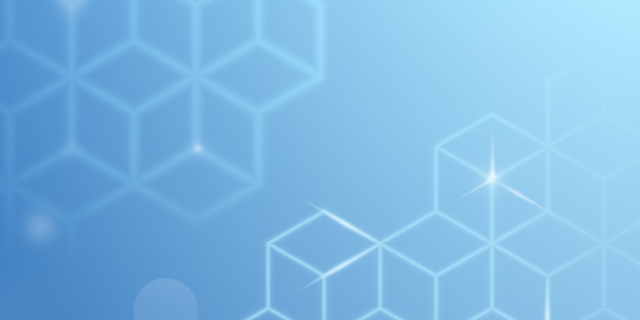
A Shadertoy shader for this background:

```glsl
const float PI = 3.14159265;
const vec3 SKY_LOW_LEFT = vec3(0.24, 0.49, 0.745);
const vec3 SKY_LOW_RIGHT = vec3(0.55, 0.765, 0.91);
const vec3 SKY_TOP_LEFT = vec3(0.32, 0.575, 0.815);
const vec3 SKY_TOP_RIGHT = vec3(0.69, 0.915, 1.0);
const vec3 SHARP_LINE = vec3(0.66, 0.89, 0.98);
const vec3 SOFT_LINE = vec3(0.060, 0.075, 0.052);
const vec3 HAZE = vec3(0.68, 0.80, 0.93);
const vec3 SPARK = vec3(0.89, 0.96, 1.0);

float segmentDistance(vec2 p, vec2 a, vec2 b) {
    vec2 d = b - a;
    float h = clamp(dot(p - a, d) / dot(d, d), 0.0, 1.0);
    return length(p - a - h * d);
}

vec2 hexCorner(int k, float size) {
    float angle = PI * (0.5 + float(k) / 3.0);
    return size * vec2(cos(angle), sin(angle));
}

// Hexagon outline with three spokes, seen as a wire cube
float cubeDistance(vec2 p, float size, int spokeParity) {
    float d = 1e3;
    for (int k = 0; k < 6; k++) {
        vec2 corner = hexCorner(k, size);
        d = min(d, segmentDistance(p, corner, hexCorner(k + 1, size)));
        if (k % 2 == spokeParity) d = min(d, segmentDistance(p, vec2(0.0), corner));
    }
    return d;
}

// One row of cubes; odd rows shift by half a cell
float rowDistance(vec2 p, float size, int row, int first, int last, int spokeParity) {
    float d = 1e3;
    float shift = 0.5 * float(abs(row) % 2);
    for (int i = first; i <= last; i++) {
        vec2 center = size * vec2(sqrt(3.0) * (float(i) + shift), 1.5 * float(row));
        d = min(d, cubeDistance(p - center, size, spokeParity));
    }
    return d;
}

float gaussian(float d, float width) {
    return exp(-d * d / (width * width));
}

// Tapered ray from a to b, brightest at the fraction peak
float streak(vec2 p, vec2 a, vec2 b, float peak, float width) {
    vec2 d = b - a;
    float h = clamp(dot(p - a, d) / dot(d, d), 0.0, 1.0);
    float taper = min(h / max(peak, 0.001), (1.0 - h) / max(1.0 - peak, 0.001));
    taper = clamp(taper, 0.0, 1.0);
    return taper * gaussian(length(p - a - h * d), width * (0.35 + 0.65 * taper));
}

vec3 skyColor(vec2 uv) {
    float u = 1.0 - pow(1.0 - clamp(uv.x, 0.0, 1.0), 1.42);
    return mix(mix(SKY_LOW_LEFT, SKY_LOW_RIGHT, u), mix(SKY_TOP_LEFT, SKY_TOP_RIGHT, u), uv.y);
}

void mainImage(out vec4 fragColor, in vec2 fragCoord) {
    vec2 uv = fragCoord / iResolution.xy;
    vec2 p = vec2(2.0 * uv.x, uv.y);
    vec3 color = skyColor(uv);

    // Blurred cubes, upper left
    float softD = 1e3;
    for (int row = -1; row <= 1; row++) {
        softD = min(softD, rowDistance(p - vec2(0.224, 0.536), 0.2245, row, -1, min(1, 2 * row + 1), 0));
    }
    float softFade = smoothstep(0.12, 0.55, p.y) * mix(0.65, 1.0, smoothstep(0.0, 0.35, p.x));
    color += SOFT_LINE * softFade * gaussian(softD, 0.018);

    // Crisp cubes, lower right
    float sharpD = 1e3;
    for (int row = -1; row <= 2; row++) {
        sharpD = min(sharpD, rowDistance(p - vec2(1.013, 0.138), 0.202, row, row, 3, 1));
    }
    float visible = max(smoothstep(1.69, 1.705, p.x), 1.0 - smoothstep(0.642, 0.654, p.y));
    visible *= 1.0 - smoothstep(0.85, 0.88, p.y);
    visible *= mix(1.0, 0.45, smoothstep(1.55, 1.92, p.x));
    float line = 0.58 * gaussian(sharpD, 0.0065) + 0.20 * gaussian(sharpD, 0.015);
    color = mix(color, SHARP_LINE, visible * line);

    // Pale disc at the lower edge
    vec2 disc = p - vec2(0.518, 0.029);
    float discMask = 1.0 - smoothstep(0.099, 0.104, length(disc));
    color = mix(color, HAZE, discMask * (0.18 + 0.8 * max(disc.y, 0.0)));

    // Hazy lights
    float haze = 0.48 * gaussian(length(p - vec2(0.226, 0.995)), 0.042);
    haze += 0.42 * gaussian(length(p - vec2(0.126, 0.292)), 0.048);
    haze += 0.22 * gaussian(length(p - vec2(0.224, 0.536)), 0.028);
    haze += 0.30 * gaussian(length(p - vec2(0.618, 0.536)), 0.032);
    haze += 0.10 * gaussian(length(p), 0.14);
    color = mix(color, HAZE, min(haze, 1.0));
    color = mix(color, SPARK, 0.45 * gaussian(length(p - vec2(0.618, 0.537)), 0.013));

    // Star and glints along the cube edges
    vec2 star = vec2(1.539, 0.440);
    float light = 0.55 * gaussian(length(p - star), 0.018) + 0.22 * gaussian(length(p - star), 0.05);
    light += 0.75 * streak(p, star, vec2(1.539, 0.61), 0.0, 0.008);
    light += 0.75 * streak(p, star, vec2(1.735, 0.327), 0.4, 0.007);
    light += 0.55 * streak(p, star, vec2(1.41, 0.364), 0.0, 0.006);
    light += 0.80 * streak(p, vec2(0.95, 0.375), vec2(1.21, 0.225), 0.5, 0.008);
    light += 0.75 * streak(p, vec2(0.93, 0.090), vec2(1.20, 0.244), 0.5, 0.008);
    light += 0.80 * streak(p, vec2(1.710, 0.14), vec2(1.710, -0.05), 0.7, 0.008);
    color = mix(color, SPARK, clamp(light, 0.0, 1.0));

    fragColor = vec4(color, 1.0);
}
```
